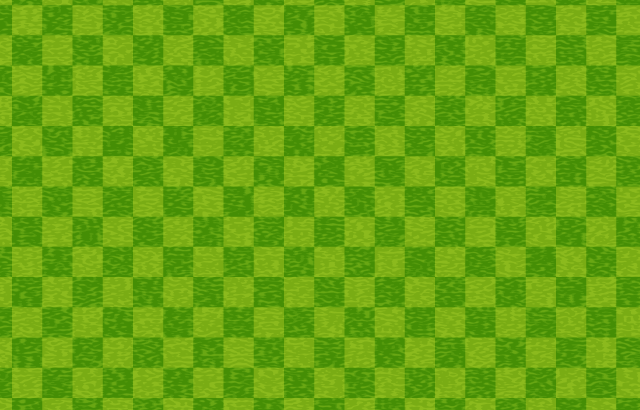
A WebGL 2 fragment shader for this pattern:

```glsl
#version 300 es
precision highp float;
// Checkered lawn: square cells alternate between deep and bright green turf.
// Stretched gradient noise, cut at thresholds, lays short horizontal blades
// over both greens; a slower noise thins or thickens them from cell to cell.

uniform vec2 u_resolution;
out vec4 outColor;

const float CELLS_PER_HEIGHT = 13.57;
const vec2 GRID_OFFSET = vec2(0.4);
const int SAMPLES_PER_SIDE = 4;

const vec3 DEEP_GREEN = vec3(0.27, 0.555, 0.02);
const vec3 DEEP_BLADE = vec3(0.335, 0.605, 0.05);
const vec3 DEEP_TIP = vec3(0.41, 0.655, 0.075);
const vec3 BRIGHT_GREEN = vec3(0.475, 0.675, 0.08);
const vec3 BRIGHT_BLADE = vec3(0.545, 0.73, 0.115);

// Unit gradient for an integer lattice point
vec2 latticeGradient(vec2 lattice) {
    uvec2 q = uvec2(ivec2(lattice));
    uint h = q.x * 374761u + q.y * 668265u;
    h = (h ^ (h >> 13u)) * 127413u;
    h = (h ^ (h >> 15u)) * 284681u;
    h ^= h >> 16u;
    float angle = float(h & 65535u) / 65536.0 * 6.28318;
    return vec2(cos(angle), sin(angle));
}

float gradientNoise(vec2 p) {
    vec2 i = floor(p);
    vec2 f = p - i;
    vec2 u = f * f * f * (f * (f * 6.0 - 15.0) + 10.0);
    float a = dot(latticeGradient(i), f);
    float b = dot(latticeGradient(i + vec2(1, 0)), f - vec2(1, 0));
    float c = dot(latticeGradient(i + vec2(0, 1)), f - vec2(0, 1));
    float d = dot(latticeGradient(i + vec2(1, 1)), f - vec2(1, 1));
    return mix(mix(a, b, u.x), mix(c, d, u.x), u.y);
}

// Height field of the blades, long in x and thin in y
float bladeField(vec2 p, vec2 frequency) {
    float sway = 0.05 * gradientNoise(p * vec2(3.1, 2.3) + 17.3);
    float density = 0.14 * gradientNoise(p * 1.3 + 41.7);
    return gradientNoise((p + vec2(0.0, sway)) * frequency) + density;
}

float cut(float field, float threshold) {
    return smoothstep(threshold - 0.03, threshold + 0.03, field);
}

// Turf colour at a point measured in cells
vec3 turf(vec2 p) {
    vec2 cell = floor(p);
    float field = bladeField(p, vec2(4.3, 13.0));
    if (mod(cell.x + cell.y, 2.0) < 0.5) {
        return mix(BRIGHT_GREEN, BRIGHT_BLADE, cut(field, 0.09));
    }
    vec3 color = mix(DEEP_GREEN, DEEP_BLADE, cut(field, 0.04));
    return mix(color, DEEP_TIP, cut(field, 0.24));
}

void main() {
    // Average a small grid of samples to smooth every edge
    vec3 sum = vec3(0.0);
    float side = float(SAMPLES_PER_SIDE);
    for (int y = 0; y < SAMPLES_PER_SIDE; y++) {
        for (int x = 0; x < SAMPLES_PER_SIDE; x++) {
            vec2 jitter = (vec2(x, y) + 0.5) / side - 0.5;
            vec2 position = (gl_FragCoord.xy + jitter) / u_resolution.y;
            sum += turf(position * CELLS_PER_HEIGHT - GRID_OFFSET);
        }
    }
    outColor = vec4(sum / (side * side), 1.0);
}
```
